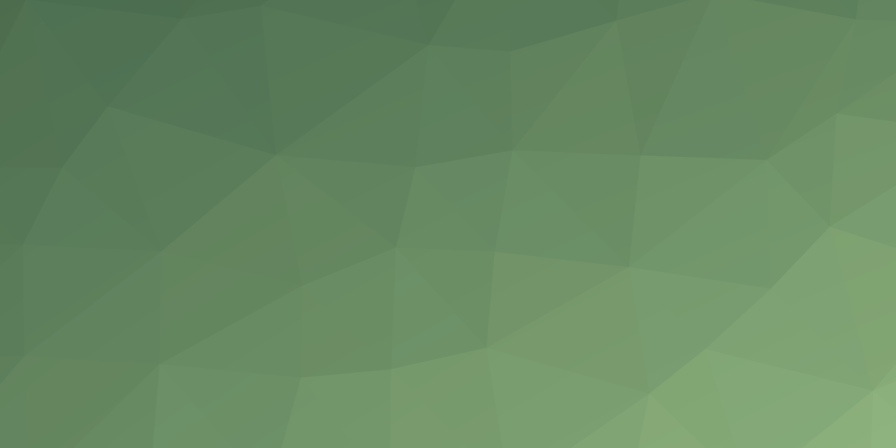
This background is drawn by a Shadertoy shader. Its source:

```glsl
// Low-poly backdrop: a warped triangle mesh shaded from dark to light green.

const vec3 DARK_GREEN  = vec3(0.292, 0.421, 0.305);
const vec3 LIGHT_GREEN = vec3(0.556, 0.697, 0.490);
const vec2 MESH_ORIGIN = vec2(0.065, 0.165);
const vec2 MESH_STEP   = vec2(0.268, 0.260);

// Waves that bend each mesh row, bottom to top: amplitude, frequency, peak column
const vec3 SLOW_X[4] = vec3[4](vec3(0.036, 0.65, 1.5), vec3(0.036, 0.6, 1.5),
                               vec3(0.039, 0.8, 4.0), vec3(0.057, 0.75, 2.2));
const vec3 FAST_X[4] = vec3[4](vec3(0.047, 2.15, 4.8), vec3(0.039, 1.75, 2.0),
                               vec3(0.047, 2.2, 0.0), vec3(-0.026, 2.2, 2.0));
const vec3 SLOW_Y[4] = vec3[4](vec3(-0.034, 1.85, 2.0), vec3(-0.044, 1.85, 2.0),
                               vec3(-0.039, 0.8, 4.0), vec3(-0.052, 1.1, 3.5));
const vec3 FAST_Y[4] = vec3[4](vec3(-0.036, 2.9, 7.0), vec3(-0.023, 2.9, 6.0),
                               vec3(-0.042, 2.2, 0.0), vec3(-0.023, 2.1, 1.0));
// Zigzags that fade away from one column: x amplitude, y amplitude, column
const vec3 MAIN_RIPPLE[4] = vec3[4](vec3(0.036, -0.052, 7.0), vec3(0.062, -0.029, 6.0),
                                    vec3(0.062, -0.042, 0.0), vec3(-0.047, 0.026, 2.0));
const vec3 SIDE_RIPPLE[4] = vec3[4](vec3(-0.039, -0.018, 4.0), vec3(0.025, -0.018, 5.0),
                                    vec3(0.018, -0.029, 2.0), vec3(-0.044, 0.010, 6.0));
const float ROW_LIFT[4] = float[4](0.016, -0.006, -0.008, 0.0);

float hash(vec2 p) {
    vec3 q = fract(p.xyx * 0.1031);
    q += dot(q, q.yzx + 33.33);
    return fract((q.x + q.y) * q.z);
}

float wave(float column, vec3 w) {
    return w.x * cos(w.y * (column - w.z));
}

vec2 ripple(float column, vec3 r) {
    float offset = column - r.z;
    return r.xy * cos(3.14159 * offset) * exp(-0.8 * abs(offset));
}

// Position of the mesh vertex at a (column, row) index; outer rows are straight
vec2 meshVertex(vec2 id) {
    vec2 corner = MESH_ORIGIN + id * MESH_STEP;
    if (id.y < 0.0 || id.y > 3.0) return corner;
    int row = int(id.y);
    float column = max(id.x, 0.0);
    vec2 bend = vec2(wave(column, SLOW_X[row]) + wave(column, FAST_X[row]),
                     wave(column, SLOW_Y[row]) + wave(column, FAST_Y[row]));
    bend += ripple(column, MAIN_RIPPLE[row]) + ripple(column, SIDE_RIPPLE[row]);
    return corner + bend + vec2(0.0, ROW_LIFT[row]);
}

float cross2(vec2 a, vec2 b) {
    return a.x * b.y - a.y * b.x;
}

// Signed distance to the line a-b, positive on its right side
float edgeDistance(vec2 p, vec2 a, vec2 b) {
    return -cross2(b - a, p - a) / max(length(b - a), 1e-4);
}

float triangleDistance(vec2 p, vec2 a, vec2 b, vec2 c) {
    float winding = sign(cross2(b - a, c - a));
    return max(winding * edgeDistance(p, a, b),
               max(winding * edgeDistance(p, b, c), winding * edgeDistance(p, c, a)));
}

// Diagonal light, strongest in the lower right corner
vec3 greenAt(vec2 p, float shift) {
    vec2 s = vec2(p.x * 0.5, 1.0 - p.y);
    float light = 0.37 * (s.x + s.y) + 0.27 * s.x * s.y + shift;
    return mix(DARK_GREEN, LIGHT_GREEN, light);
}

// Facet colour in rgb, antialiased coverage in a, premultiplied
vec4 facet(vec2 p, vec2 a, vec2 b, vec2 c, vec2 seed, float pixel) {
    float coverage = clamp(0.5 - triangleDistance(p, a, b, c) / pixel, 0.0, 1.0);
    vec2 shadePoint = mix((a + b + c) / 3.0, p, 0.2);
    vec3 colour = greenAt(shadePoint, 0.035 * (hash(seed) - 0.5));
    float tint = hash(seed + 17.3) - 0.5;
    colour += tint * vec3(0.008, 0.0, -0.009);
    return vec4(colour, 1.0) * coverage;
}

// One mesh cell, split along its shorter diagonal
vec4 meshCell(vec2 p, vec2 id, float pixel) {
    vec2 bl = meshVertex(id);
    vec2 br = meshVertex(id + vec2(1.0, 0.0));
    vec2 tl = meshVertex(id + vec2(0.0, 1.0));
    vec2 tr = meshVertex(id + vec2(1.0, 1.0));
    vec2 seed = id + 11.0;
    vec2 otherSeed = seed + vec2(40.5, 23.5);
    if (distance(bl, tr) < distance(tl, br)) {
        return facet(p, bl, br, tr, seed, pixel) + facet(p, bl, tr, tl, otherSeed, pixel);
    }
    return facet(p, bl, br, tl, seed, pixel) + facet(p, br, tr, tl, otherSeed, pixel);
}

void mainImage(out vec4 fragColor, in vec2 fragCoord) {
    vec2 p = fragCoord / iResolution.xy * vec2(2.0, 1.0);
    float pixel = 1.2 / iResolution.y;
    vec2 home = floor((p - MESH_ORIGIN) / MESH_STEP);

    // Blend nearby facets by coverage; the faint base fills any gap
    vec4 sum = vec4(greenAt(p, 0.0), 1.0) * 1e-3;
    for (int y = -1; y <= 1; y++) {
        for (int x = -1; x <= 1; x++) {
            sum += meshCell(p, home + vec2(x, y), pixel);
        }
    }
    fragColor = vec4(sum.rgb / sum.a, 1.0);
}
```
